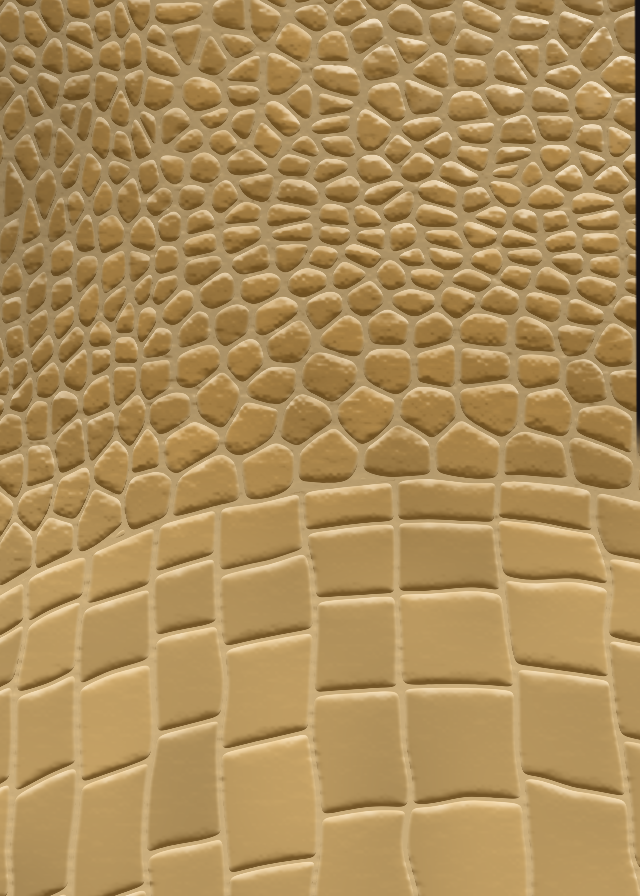
This texture is drawn by a Shadertoy shader. Its source:

```glsl
// Embossed reptile leather: small rounded scales flow in arched rows above long,
// leaning columns of large plates. Distances to the seams make a height field,
// whose slope is lit from above to give pale seams, dark undersides and gloss.

const float WIDTH = 0.715;          // canvas width when the height is 1
const float PLATE_START = 0.598;    // row depth at which the large plates begin
const float ROW_DENSITY = 32.0;     // small rows per unit of height
const float ROW_GROWTH_AT = 0.33;   // depth where rows start to grow taller
const float CORNER = 300.0;         // higher gives sharper scale corners
const float SEAM = 0.0022;          // half width of a seam
const float BEVEL = 0.0065;         // softness of the scale shoulders
const float SLOPE_STEP = 0.0013;
const vec3 GOLD_TOP = vec3(0.62, 0.475, 0.25);
const vec3 GOLD_LOW = vec3(0.72, 0.59, 0.37);
const vec3 SEAM_TAN = vec3(0.80, 0.69, 0.50);
const vec3 CREVICE = vec3(0.40, 0.28, 0.10);
const vec3 GLOSS = vec3(0.97, 0.91, 0.81);
const vec3 BACKDROP = vec3(0.07, 0.06, 0.08);
const float WALLS[10] = float[](-0.07, 0.02, 0.089, 0.169, 0.247,
                                0.349, 0.449, 0.573, 0.69, 0.80);

float hash(vec2 p) {
    vec3 q = fract(p.xyx * vec3(0.1031, 0.103, 0.0973));
    q += dot(q, q.yzx + 33.33);
    return fract((q.x + q.y) * q.z);
}

float noise(vec2 p) {
    vec2 i = floor(p), f = fract(p);
    f = f * f * (3.0 - 2.0 * f);
    return mix(mix(hash(i), hash(i + vec2(1, 0)), f.x),
               mix(hash(i + vec2(0, 1)), hash(i + vec2(1, 1)), f.x), f.y);
}

// Depth along the rows: sloping at the top, arched lower down
float rowDepth(vec2 p) {
    float t = 1.0 - p.y, a = (p.x - 0.5) / 0.33;
    float arch = 0.065 - 0.055 * a * a;
    float slope = 0.05 * (0.4 - p.x);
    return t + mix(slope, arch, smoothstep(0.1, 0.38, t));
}

// Centre of one small scale, in (stretched x, row) space
vec2 scaleCentre(float row, float x, float shift) {
    float grow = max(row - 10.0, 0.0);
    float w = 0.045 + 0.0008 * grow * grow + 0.006 * smoothstep(6.0, 0.0, row);
    float offset = hash(vec2(row, 7.0));
    float i = floor(x / w - offset) + shift;
    vec2 jitter = vec2(hash(vec2(i + 40.0, row)), hash(vec2(row + 90.0, i + 40.0))) - 0.5;
    jitter *= mix(0.8, 0.36, smoothstep(4.0, 14.0, row));
    return vec2((i + 0.5 + jitter.x + offset) * w, row + 0.5 + jitter.y);
}

// Rounded cells: x = distance to seam, y = random tint
vec2 smallScales(vec2 p, float depth) {
    float over = max(depth - ROW_GROWTH_AT, 0.0);
    float rows = ROW_DENSITY * depth - 30.0 * over * over;
    float x = p.x - 0.6 * max(0.18 - p.x, 0.0);
    vec2 metric = vec2(1.0, 1.0 / max(ROW_DENSITY - 60.0 * over, 8.0));
    vec2 here = vec2(x, rows), nearest = vec2(0.0);
    float best = 1e3;
    for (int r = -2; r <= 2; r++)
        for (int c = -1; c <= 1; c++) {
            vec2 d = (scaleCentre(floor(rows) + float(r), x, float(c)) - here) * metric;
            if (dot(d, d) < best) { best = dot(d, d); nearest = d; }
        }
    float sum = exp(-CORNER * max(PLATE_START - depth, 0.0));
    for (int r = -2; r <= 2; r++)
        for (int c = -1; c <= 1; c++) {
            vec2 d = (scaleCentre(floor(rows) + float(r), x, float(c)) - here) * metric;
            vec2 gap = d - nearest;
            if (dot(gap, gap) > 1e-7)
                sum += exp(-CORNER * dot(0.5 * (d + nearest), normalize(gap)));
        }
    return vec2(-log(sum) / CORNER, hash(floor((here + nearest / metric) * vec2(900.0, 30.0))));
}

// Plates between walls: x = distance to seam, y = tint, z = distance to wall
vec3 largePlates(vec2 p, float q) {
    float t = 1.0 - p.y;
    float u = p.x - (t - 0.78) * mix(-0.06, 0.12, p.x / 0.7) + 0.003 * sin(t * 25.0 + p.x * 20.0);
    float wall = 1.0, column = 0.0;
    for (int i = 0; i < 10; i++) {
        wall = min(wall, abs(u - WALLS[i]));
        column += step(WALLS[i], u);
    }
    float k = (sqrt(0.0016 + 0.054 * q) - 0.04) / 0.027;
    float height = 0.04 + 0.027 * k;
    k += 0.7 * (hash(vec2(column, 3.0)) - 0.5) * smoothstep(0.0, 0.08, q);
    float seam = min(fract(k), 1.0 - fract(k)) * height;
    float d = -log(exp(-CORNER * wall) + exp(-CORNER * seam)) / CORNER;
    return vec3(d, hash(vec2(column, floor(k) + 20.0)), wall);
}

// x = height, y = scale mask (0 in the seams), z = tint
vec3 leather(vec2 p) {
    vec2 w = p + 0.009 * (vec2(noise(p * 17.0), noise(p * 17.0 + 50.0)) - 0.5);
    float depth = rowDepth(w), q = depth - PLATE_START;
    vec3 cell = q < 0.0 ? vec3(smallScales(w, depth), 1.0) : largePlates(w, q);
    float dome = 1.0 - exp(-max(cell.x - SEAM, 0.0) / BEVEL);
    float h = BEVEL * 1.15 * dome;
    float wrinkle = noise(p * vec2(65.0, 110.0) + 9.0) + 0.4 * noise(p * 230.0);
    h += 0.0022 * wrinkle * mix(1.0, 0.28, smoothstep(-0.1, 0.08, q));
    h += 0.0007 * sin(p.y * 430.0) * exp(-cell.z / 0.007) * noise(p * 40.0);
    return vec3(h, dome, cell.y);
}

void mainImage(out vec4 fragColor, in vec2 fragCoord) {
    vec2 p = fragCoord / iResolution.xy * vec2(WIDTH, 1.0);
    float t = 1.0 - p.y;
    vec3 s = leather(p);
    vec2 slope = vec2(leather(p + vec2(SLOPE_STEP, 0)).x - s.x,
                      leather(p + vec2(0, SLOPE_STEP)).x - s.x) / SLOPE_STEP;
    float lit = clamp(dot(slope, vec2(-0.12, -1.0)), -1.0, 1.0);
    float low = smoothstep(0.4, 0.72, t);

    // Gold body, pale seams, shaded undersides
    vec3 col = mix(GOLD_TOP, GOLD_LOW, low) * (0.95 + 0.1 * s.z);
    col *= 0.95 + 0.1 * noise(p * 9.0);
    col = mix(mix(SEAM_TAN * mix(0.85, 1.0, low), col, smoothstep(0.0, 0.55, s.y)), col, 0.15);
    col = mix(col, CREVICE, 0.85 * smoothstep(0.08, 0.8, -lit));
    col *= 1.0 + 0.22 * max(lit, 0.0);

    // Gloss is strongest toward the upper right
    float sheen = smoothstep(0.15, 0.65, p.x) * smoothstep(0.4, 0.0, t);
    float shine = smoothstep(0.18, 0.75, lit) * (0.45 + 0.55 * noise(p * 75.0));
    col = mix(col, GLOSS, clamp(shine * (0.65 + 0.5 * sheen), 0.0, 1.0));
    col = mix(col, GLOSS, 0.28 * sheen * s.y * noise(p * vec2(50.0, 75.0) + 4.0));
    col *= 1.0 - 0.12 * smoothstep(0.25, 0.0, p.x) * smoothstep(0.6, 0.2, t);

    // Dark backdrop beyond the upper right edge
    float edge = smoothstep(WIDTH - 0.006, WIDTH - 0.003, p.x + 0.004 * (0.3 - t));
    col = mix(col, BACKDROP, edge * smoothstep(0.52, 0.46, t));
    fragColor = vec4(clamp(col, 0.0, 1.0), 1.0);
}
```
